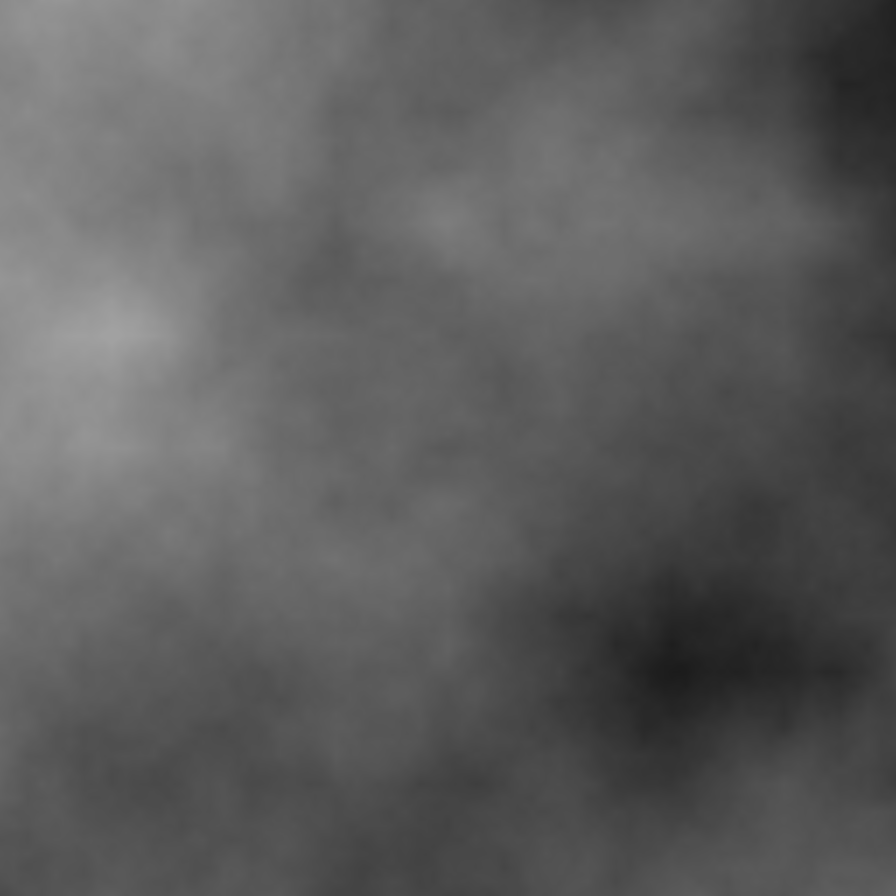
A Shadertoy shader for this texture:

```glsl
// Soft grey cloud made of linearly interpolated lattice noise with faint square creases

float hash(vec2 cell) {
    uvec2 q = uvec2(ivec2(cell)) * uvec2(1597334677u, 3812015801u);
    uint n = (q.x ^ q.y) * 1597334677u;
    n = (n ^ (n >> 15)) * 2246822519u;
    n ^= n >> 13;
    return float(n >> 8) / 16777216.0;
}

// Value noise in -1..1; plain bilinear blending keeps the creases on the lattice
float latticeNoise(vec2 p) {
    vec2 cell = floor(p), f = p - cell;
    float low = mix(hash(cell), hash(cell + vec2(1, 0)), f.x);
    float high = mix(hash(cell + vec2(0, 1)), hash(cell + vec2(1, 1)), f.x);
    return mix(low, high, f.y) * 2.0 - 1.0;
}

// Bilinear bump: 1 at the centre, 0 outside a square of the given half width
float tent(vec2 p, vec2 centre, float halfWidth) {
    vec2 t = max(1.0 - abs(p - centre) / halfWidth, 0.0);
    return t.x * t.y;
}

float cloudNoise(vec2 p) {
    float sum = 0.0, amplitude = 0.075, cells = 4.0;
    for (int octave = 0; octave < 6; octave++) {
        sum += amplitude * latticeNoise(p * cells + float(octave) * 37.0);
        amplitude *= 0.58;
        cells *= 2.0;
    }
    return sum;
}

void mainImage(out vec4 fragColor, in vec2 fragCoord) {
    vec2 uv = fragCoord / iResolution.xy;

    // Broad light: bright upper left, dim right side
    float grey = mix(mix(0.37, 0.29, uv.x), mix(0.60, 0.24, uv.x), uv.y);

    // Large glows and shadows
    grey += 0.15 * tent(uv, vec2(0.75, 0.75), 0.25);
    grey += 0.08 * tent(uv, vec2(0.125, 0.625), 0.25);
    grey -= 0.19 * tent(uv, vec2(0.75, 0.25), 0.25);
    grey -= 0.10 * tent(uv, vec2(0.9375), 0.1875);

    // Cloud detail down to the fine weave
    grey += cloudNoise(uv);

    fragColor = vec4(vec3(clamp(grey, 0.1, 0.63)), 1.0);
}
```
